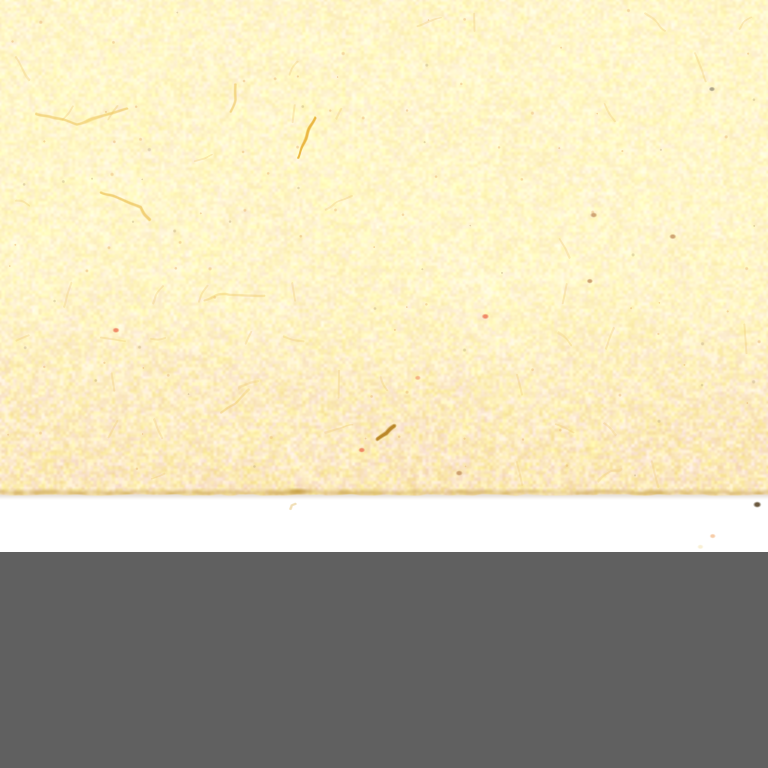
A WebGL 2 fragment shader for this texture:

```glsl
#version 300 es
precision highp float;
uniform vec2 u_resolution;
out vec4 fragColor;

float hash(vec2 p) {
  vec3 q = fract(vec3(p.xyx) * 0.1031);
  q += dot(q, q.yzx + 33.33);
  return fract((q.x + q.y) * q.z);
}

float noise(vec2 p) {
  vec2 cell = floor(p), f = fract(p);
  f = f * f * (3.0 - 2.0 * f);
  return mix(mix(hash(cell), hash(cell + vec2(1, 0)), f.x),
             mix(hash(cell + vec2(0, 1)), hash(cell + vec2(1, 1)), f.x), f.y);
}

float segment(vec2 p, vec2 a, vec2 b) {
  vec2 pa = p - a, ba = b - a;
  return length(pa - ba * clamp(dot(pa, ba) / dot(ba, ba), 0.0, 1.0));
}

// Coverage of a thin strand bent at b
float fibre(vec2 p, vec2 a, vec2 b, vec2 c, float width) {
  p += 0.004 * (vec2(noise(p * 60.0), noise(p * 60.0 + 37.0)) - 0.5);
  float d = min(segment(p, a, b), segment(p, b, c));
  return 1.0 - smoothstep(width * 0.3, width + 0.0012, d);
}

float speck(vec2 p, vec2 centre, float radius) {
  return 1.0 - smoothstep(radius * 0.4, radius + 0.001, length((p - centre) * vec2(0.85, 1.1)));
}

// Sparse flecks, at most one in each cell
float flecks(vec2 p, float scale, float density) {
  vec2 cell = floor(p * scale);
  vec2 centre = 0.25 + 0.5 * vec2(hash(cell + 11.0), hash(cell + 47.0));
  float radius = (0.0012 + 0.0012 * hash(cell + 83.0)) * scale;
  float d = length(fract(p * scale) - centre);
  return step(1.0 - density, hash(cell + 5.0)) * (1.0 - smoothstep(radius * 0.3, radius * 1.4, d));
}

// Short faint strands at random angles
float strands(vec2 p, float scale) {
  vec2 cell = floor(p * scale);
  vec2 q = fract(p * scale) - 0.5;
  float angle = 6.2832 * hash(cell + 21.0);
  vec2 reach = vec2(cos(angle), sin(angle)) * (0.12 + 0.2 * hash(cell + 9.0));
  q.y += 0.12 * (noise(p * scale * 4.0) - 0.5);
  float d = segment(q, -reach, reach) / scale;
  return step(0.72, hash(cell + 63.0)) * (1.0 - smoothstep(0.0004, 0.0022, d));
}

vec3 paper(vec2 p) {
  // Broad tone: pale above, warmer toward the lower edge
  float warmth = 1.0 - smoothstep(0.35, 0.68, p.y);
  warmth += 0.25 * (noise(p * vec2(9.0, 12.0)) - 0.5);
  vec3 col = mix(vec3(1.0, 0.965, 0.79), vec3(0.985, 0.91, 0.735), clamp(warmth, 0.0, 1.0));

  // Fine grain in light and in hue
  float grain = noise(p * 250.0) + 0.6 * noise(p * 128.0 + 17.0) - 0.8;
  float tint = noise(p * 210.0 + 71.0) + 0.5 * noise(p * 90.0 + 29.0) - 0.75;
  float strength = 0.75 + 0.45 * clamp(warmth, 0.0, 1.0);
  col += strength * (grain * vec3(0.03, 0.07, 0.09) + tint * vec3(0.0, -0.015, 0.15));

  // Scattered inclusions
  col = mix(col, vec3(0.91, 0.71, 0.45), 0.5 * flecks(p, 24.0, 0.2));
  col = mix(col, vec3(0.72, 0.64, 0.48), 0.4 * flecks(p + 0.37, 19.0, 0.14));
  col = mix(col, vec3(0.94, 0.80, 0.48), 0.38 * strands(p, 17.0));

  // Long fibres
  vec3 straw = vec3(0.93, 0.77, 0.36);
  col = mix(col, straw, 0.6 * fibre(p, vec2(0.048, 0.853), vec2(0.100, 0.838), vec2(0.165, 0.858), 0.0016));
  col = mix(col, straw, 0.75 * fibre(p, vec2(0.133, 0.751), vec2(0.182, 0.729), vec2(0.195, 0.713), 0.0016));
  col = mix(col, vec3(0.91, 0.69, 0.2), 0.9 * fibre(p, vec2(0.411, 0.847), vec2(0.397, 0.818), vec2(0.388, 0.795), 0.0018));
  col = mix(col, straw, 0.6 * fibre(p, vec2(0.306, 0.89), vec2(0.305, 0.87), vec2(0.301, 0.855), 0.0015));
  col = mix(col, straw, 0.4 * fibre(p, vec2(0.267, 0.609), vec2(0.295, 0.618), vec2(0.343, 0.615), 0.0014));
  col = mix(col, straw, 0.4 * fibre(p, vec2(0.287, 0.463), vec2(0.306, 0.475), vec2(0.323, 0.492), 0.0014));
  col = mix(col, vec3(0.73, 0.53, 0.16), fibre(p, vec2(0.491, 0.429), vec2(0.502, 0.435), vec2(0.512, 0.444), 0.0027));

  // Stronger coloured specks
  vec3 red = vec3(0.93, 0.47, 0.34), brown = vec3(0.76, 0.56, 0.36);
  float reds = max(speck(p, vec2(0.151, 0.570), 0.0035), speck(p, vec2(0.632, 0.588), 0.0037));
  reds = max(reds, max(speck(p, vec2(0.471, 0.414), 0.0033), 0.6 * speck(p, vec2(0.544, 0.508), 0.003)));
  float browns = max(speck(p, vec2(0.773, 0.720), 0.0035), speck(p, vec2(0.876, 0.692), 0.0035));
  browns = max(browns, max(speck(p, vec2(0.768, 0.634), 0.003), speck(p, vec2(0.598, 0.384), 0.0035)));
  col = mix(col, red, 0.85 * reds);
  col = mix(col, brown, 0.8 * browns);
  col = mix(col, vec3(0.6, 0.57, 0.48), 0.8 * speck(p, vec2(0.927, 0.884), 0.003));

  // Darkened, blotchy lower rim
  float rim = 1.0 - smoothstep(0.0, 0.007, abs(p.y - 0.3585));
  col = mix(col, vec3(0.82, 0.68, 0.36), rim * (0.25 + 0.6 * noise(p * vec2(85.0, 160.0))));
  float stain = 1.0 - smoothstep(0.0, 0.02, length((p - vec2(0.386, 0.36)) * vec2(1.0, 3.0)));
  return mix(col, vec3(0.74, 0.57, 0.18), 0.6 * stain);
}

void main() {
  vec2 p = gl_FragCoord.xy / u_resolution;
  float px = 1.0 / u_resolution.y;

  // White margin with a soft shadow and stray crumbs
  vec3 col = vec3(1.0) - vec3(0.10, 0.13, 0.16) * smoothstep(0.348, 0.357, p.y);
  col = mix(col, vec3(0.42, 0.35, 0.25), speck(p, vec2(0.986, 0.343), 0.0042));
  col = mix(col, vec3(0.96, 0.75, 0.57), 0.8 * speck(p, vec2(0.928, 0.302), 0.003));
  col = mix(col, vec3(0.92, 0.82, 0.6), 0.7 * fibre(p, vec2(0.377, 0.336), vec2(0.379, 0.341), vec2(0.384, 0.343), 0.0014));
  col = mix(col, vec3(0.95, 0.88, 0.66), 0.5 * speck(p, vec2(0.912, 0.288), 0.003));

  float edge = 0.3555 + 0.002 * (noise(vec2(p.x * 70.0, 3.0)) - 0.5);
  col = mix(col, paper(p), smoothstep(edge - 0.0015, edge + 0.0015, p.y));

  // Flat grey base
  col = mix(vec3(0.376), col, smoothstep(-0.5 * px, 0.5 * px, p.y - 0.28125));
  fragColor = vec4(clamp(col, 0.0, 1.0), 1.0);
}
```
